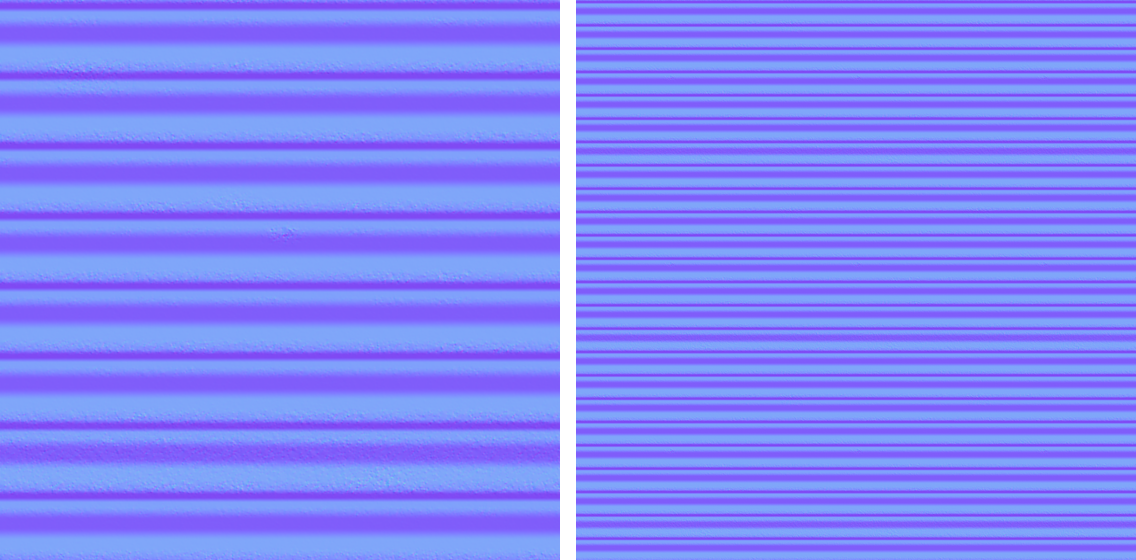
Left: one tile. Right: repeated 3 by 3.
A Shadertoy shader for this texture map:

```glsl
// Tangent-space normal map of eight horizontal corrugated ribs with gritty worn lips

const float TAU = 6.2831853;

vec3 hash3(vec2 cell) {
    vec3 p = fract(cell.xyx * vec3(0.1031, 0.1030, 0.0973));
    p += dot(p, p.yxz + 33.33);
    return fract((p.xxy + p.yzz) * p.zyx);
}

// Slope of round bumps and pits scattered one per cell; wraps after count cells
vec2 gritSlope(vec2 uv, float count) {
    vec2 p = uv * count, base = floor(p), slope = vec2(0.0);
    for (int y = -1; y <= 1; y++)
    for (int x = -1; x <= 1; x++) {
        vec2 cell = base + vec2(x, y);
        vec3 rnd = hash3(mod(cell, count));
        vec2 r = p - cell - rnd.xy;
        slope += (rnd.z - 0.5) * r * exp(-6.0 * dot(r, r));
    }
    return slope;
}

// Green channel across one rib, from groove to groove
float ribProfile(float t) {
    return 0.29 + 0.34 * smoothstep(0.02, 0.10, t)
                - 0.265 * smoothstep(0.16, 0.34, t)
                + 0.285 * smoothstep(0.45, 0.64, t)
                - 0.07 * smoothstep(0.77, 0.90, t)
                - 0.29 * smoothstep(0.89, 0.985, t);
}

// Local rough spots: centre in xy, radii in zw
float roughSpots(vec2 uv) {
    vec4 spots[4] = vec4[4](vec4(0.508, 0.583, 0.022, 0.013),
                            vec4(0.15, 0.86, 0.07, 0.025),
                            vec4(0.41, 0.64, 0.035, 0.018),
                            vec4(0.68, 0.145, 0.06, 0.02));
    float rough = 0.0;
    for (int i = 0; i < 4; i++) {
        vec2 d = (fract(uv - spots[i].xy + 0.5) - 0.5) / spots[i].zw;
        rough += (i == 0 ? 1.5 : 0.6) * exp(-dot(d, d));
    }
    return rough;
}

void mainImage(out vec4 fragColor, in vec2 fragCoord) {
    vec2 uv = fragCoord / iResolution.xy;
    float t = fract((1.0 - uv.y) * 8.0 - 0.0833);

    // Uneven wear along the ribs
    float patches = smoothstep(-0.06, 0.09, gritSlope(uv, 11.0).x)
                  + 0.2 * sin(TAU * (3.0 * uv.x + 2.0 * uv.y));
    float upperLip = smoothstep(0.72, 0.88, t) * (1.0 - smoothstep(0.93, 1.0, t));
    float lowerLip = smoothstep(0.12, 0.22, t) * (1.0 - smoothstep(0.24, 0.34, t));
    float wornBand = exp(-pow((uv.y - 0.19) / 0.05, 2.0));
    float grit = 0.05 + upperLip * (0.55 + 0.5 * patches)
               + lowerLip * (0.15 + 0.4 * patches)
               + 0.5 * wornBand + roughSpots(uv);

    // Combine rib slope with fine grit and rebuild the unit normal
    vec2 slope = vec2(0.0, 2.0 * ribProfile(t) - 1.0);
    slope += 2.0 * grit * (gritSlope(uv, 190.0) + 0.5 * gritSlope(uv.yx, 97.0).yx);
    vec3 normal = vec3(slope, sqrt(max(0.0, 1.0 - dot(slope, slope))));
    fragColor = vec4(0.5 + 0.5 * normal, 1.0);
}
```
